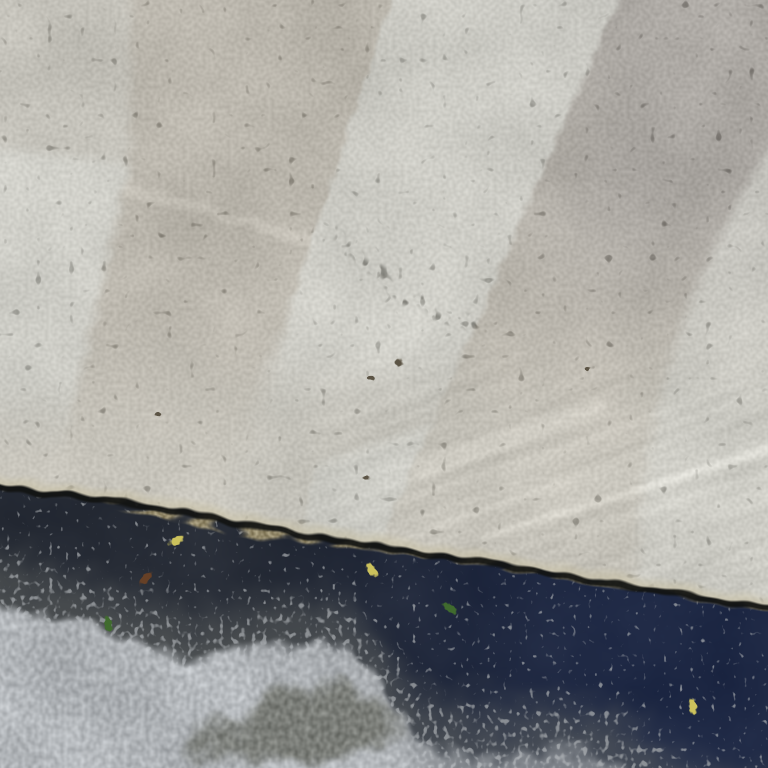
Write a Shadertoy shader that draws this texture.

```glsl
// Sunlit concrete slab with pale diagonal bands above a dark asphalt gutter.
// Slanted edges lay out the regions; gradient noise adds stains, grain and
// speckle; short loops place leaves and grit.

const vec3 PALE = vec3(0.81, 0.81, 0.785);
const vec3 TAN = vec3(0.735, 0.718, 0.68);
const vec3 GREY = vec3(0.665, 0.65, 0.63);
const vec3 LOW = vec3(0.79, 0.78, 0.745);
const vec3 TAR_LEFT = vec3(0.14, 0.16, 0.20);
const vec3 TAR_RIGHT = vec3(0.12, 0.16, 0.27);
const vec3 DRY = vec3(0.70, 0.715, 0.73);
const vec3 DAMP = vec3(0.43, 0.44, 0.42);
const vec3 DIRT = vec3(0.58, 0.54, 0.42);
const vec3 GAP = vec3(0.07, 0.075, 0.07);
const float GRAIN_SCALE = 190.0;
const float SPECK_SCALE = 125.0;

// Leaves: centre, tilt, hue (0 yellow, 1 green, 2 rust)
const vec4 LEAVES[6] = vec4[6](
    vec4(0.23, 0.296, 0.5, 0), vec4(0.484, 0.258, 2.2, 0),
    vec4(0.902, 0.08, 1.7, 0), vec4(0.586, 0.208, 2.5, 1),
    vec4(0.141, 0.187, 1.8, 1), vec4(0.19, 0.247, 0.9, 2));
// Grit: centre, radius
const vec3 GRIT[5] = vec3[5](
    vec3(0.519, 0.528, 0.0065), vec3(0.483, 0.508, 0.0045),
    vec3(0.477, 0.378, 0.0045), vec3(0.765, 0.52, 0.004),
    vec3(0.205, 0.461, 0.004));

float gradAt(vec2 cell, vec2 offset) {
    vec3 q = fract(cell.xyx * vec3(0.1031, 0.103, 0.0973));
    q += dot(q, q.yzx + 33.33);
    float a = 6.2832 * fract((q.x + q.y) * q.z);
    return dot(vec2(cos(a), sin(a)), offset);
}

float noise(vec2 p) {
    vec2 i = floor(p), f = fract(p), e = vec2(1, 0);
    vec2 u = f * f * f * (f * (f * 6.0 - 15.0) + 10.0);
    return 1.4 * mix(mix(gradAt(i, f), gradAt(i + e, f - e), u.x),
        mix(gradAt(i + e.yx, f - e.yx), gradAt(i + 1.0, f - 1.0), u.x), u.y);
}

float fbm(vec2 p) {
    float sum = 0.0, amp = 0.5;
    for (int i = 0; i < 5; i++) {
        sum += amp * noise(p);
        p = mat2(1.6, 1.2, -1.2, 1.6) * p + 7.3;
        amp *= 0.5;
    }
    return sum;
}

// Soft line from a to b
float stroke(vec2 p, vec2 a, vec2 b, float width) {
    vec2 d = b - a;
    float t = clamp(dot(p - a, d) / dot(d, d), 0.0, 1.0);
    return 1.0 - smoothstep(0.0, width, length(p - a - d * t));
}

float rightOf(float x, float edge, float blur) {
    return smoothstep(-blur, blur, x - edge);
}

vec3 slab(vec2 p, float stain, float grain) {
    float x = p.x + 0.006 * noise(p * 45.0), y = p.y, down = 1.0 - y;
    vec3 col = mix(TAN, GREY, smoothstep(0.55, 0.85, x) * smoothstep(0.45, 0.8, y));
    col = mix(col, LOW, 0.85 - 0.85 * smoothstep(0.36, 0.62, y + 0.15 * stain));

    // Pale bands
    float soft = mix(0.03, 0.005, smoothstep(0.45, 0.65, y));
    float side = 1.0 - rightOf(x, 0.805 - 0.44 * down, 0.006);
    float centre = side * rightOf(x, 0.51 - 0.33 * down, soft);
    centre *= mix(0.3, 0.85, smoothstep(0.42, 0.56, y));
    float foot = 0.9 * side * rightOf(x, 0.4 + 0.15 * (y - 0.35), 0.008);
    foot *= 1.0 - rightOf(y, 0.405 + 0.35 * (x - 0.43), 0.02);
    float left = 1.0 - rightOf(x, 0.17 - 0.235 * max(0.79 - y, 0.0), 0.012);
    left *= mix(0.9, 0.5, smoothstep(0.785, 0.81, y + 0.12 * (x - 0.08)));
    left *= smoothstep(0.38, 0.52, y);
    float d = 0.805 - y;
    float right = 0.7 * rightOf(x, 1.0 - 0.62 * d + 0.57 * d * d, 0.014);
    col = mix(col, PALE, max(max(centre, foot), max(left, right)));

    // Brushed sweeps
    vec2 q = vec2(x + 0.35 * y, y - 0.35 * x);
    float sweep = (1.0 - smoothstep(0.42, 0.62, y)) * smoothstep(0.3, 0.6, x);
    col += 0.045 * (sweep * noise(q * vec2(4, 65))
        + stroke(p, vec2(0.55, 0.385), vec2(0.78, 0.47), 0.018)
        + stroke(p, vec2(0.63, 0.3), vec2(1, 0.415), 0.01));

    // Hairline crack: pale, then pitted
    vec2 j = p + 0.012 * vec2(noise(p * 25.0), noise(p * 25.0 + 9.0));
    col += 0.05 * stroke(j, vec2(0.17, 0.755), vec2(0.4, 0.69), 0.014);
    float pits = max(stroke(j, vec2(0.43, 0.7), vec2(0.53, 0.61), 0.012),
        stroke(j, vec2(0.53, 0.61), vec2(0.63, 0.573), 0.012));
    col -= 0.28 * pits * smoothstep(0.05, 0.5, noise(p * 85.0));

    // Stains and grit
    col += 0.09 * stain + 0.045 * grain;
    col -= 0.18 * smoothstep(0.52, 0.8, noise(p * 70.0 + 31.0));
    for (int i = 0; i < 5; i++) {
        float r = length((p - GRIT[i].xy) * vec2(0.85, 1.2)) + 0.002 * grain;
        col = mix(vec3(0.36, 0.33, 0.27), col, smoothstep(0.5, 1.0, r / GRIT[i].z));
    }
    return col;
}

vec3 gutter(vec2 p, float stain, float grain) {
    // Speckled tar fading to the dry shore
    float shore = mix(max(0.212 - 0.24 * p.x, 0.152), 0.015, smoothstep(0.43, 0.58, p.x));
    shore -= 0.09 * smoothstep(0.72, 1.0, p.x);
    float above = p.y - shore + 0.045 * stain + 0.012 * noise(p * 38.0);
    float haze = 1.0 - smoothstep(0.0, 0.11, above);
    float speck = noise(p * SPECK_SCALE * vec2(1.15, 0.85)) + 0.35 * grain;
    vec3 col = mix(TAR_LEFT, TAR_RIGHT, smoothstep(0.25, 0.85, p.x)) + 0.05 * stain;
    col = mix(col, DAMP, 0.5 * haze);
    col = mix(col, DRY - 0.06, 0.75 * smoothstep(0.42 - 0.4 * haze, 0.95 - 0.3 * haze, speck));

    // Dry surface with a damp patch
    vec3 dry = DRY + 0.12 * stain + 0.09 * speck;
    float patchEdge = length((p - vec2(0.385, 0.048)) / vec2(0.115, 0.055)) + 1.1 * stain;
    dry = mix(DAMP + 0.05 + 0.1 * speck, dry, smoothstep(0.75, 1.1, patchEdge));
    float cover = 1.0 - smoothstep(-0.012, 0.012, above);
    col = mix(col, dry, cover * mix(1.0, 0.55, smoothstep(0.5, 0.62, p.x)));

    for (int i = 0; i < 6; i++) {
        vec4 leaf = LEAVES[i];
        float c = cos(leaf.z), s = sin(leaf.z);
        vec2 r = mat2(c, -s, s, c) * (p - leaf.xy);
        float shape = length(r / vec2(0.011, 0.0055)) + 0.3 * grain;
        vec3 hue = leaf.w < 0.5 ? vec3(0.8, 0.76, 0.36)
            : leaf.w < 1.5 ? vec3(0.25, 0.42, 0.18) : vec3(0.4, 0.25, 0.15);
        col = mix(hue, col, smoothstep(0.7, 1.1, shape));
    }
    return col;
}

void mainImage(out vec4 fragColor, in vec2 fragCoord) {
    vec2 p = fragCoord / iResolution.xy;
    float blur = 0.001 + 1.0 / iResolution.y;
    float stain = fbm(p * 6.0 + 3.0), grain = noise(p * GRAIN_SCALE);
    // Height over the kerb line
    float bump = (p.x - 0.2) / 0.12, hump = (p.x - 0.29) / 0.13;
    float h = p.y - 0.37 + 0.158 * p.x - 0.006 * exp(-bump * bump) + 0.005 * noise(p * 28.0);
    vec3 col = gutter(p, stain, grain);

    // Dirt ledge, dark gap, slab
    float ledge = 0.009 + 0.012 * exp(-hump * hump);
    float dirt = rightOf(h, -ledge, 0.003) * smoothstep(0.06, 0.18, p.x);
    col = mix(col, DIRT + 0.15 * grain, dirt * smoothstep(-0.35, 0.2, noise(p * vec2(22, 60))));
    col = mix(col, GAP, 0.92 * smoothstep(-0.011, -0.006, h));
    vec3 top = slab(p, stain, grain);
    top = mix(vec3(0.79, 0.76, 0.65), top, 0.4 + 0.6 * smoothstep(0.0, 0.018, h));
    col = mix(col, top, smoothstep(-blur, blur, h));
    fragColor = vec4(clamp(col, 0.0, 1.0), 1.0);
}
```
